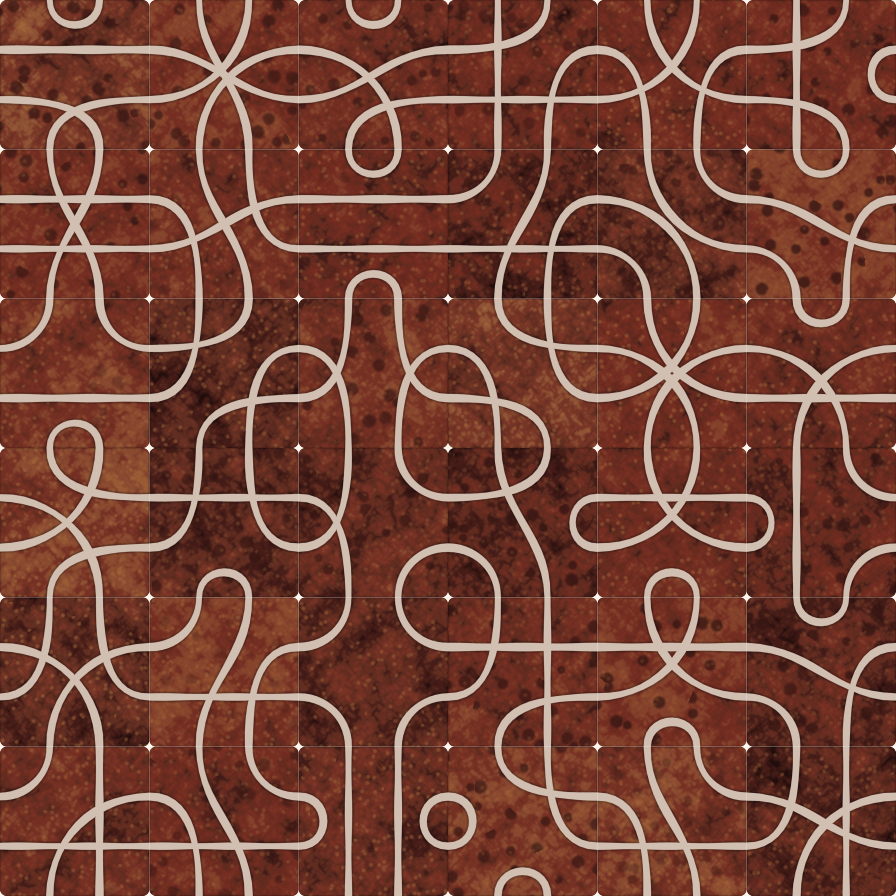
Write a Shadertoy shader that draws this pattern.

```glsl
const float TILES = 6.0;
const float SEED = 23.0;
const float HALF_WIDTH = 0.0245;     // strand, in tile units
const float WIDTH_WOBBLE = 0.0025;
const float CORNER_RADIUS = 0.045;
const float SEAM_WIDTH = 0.014;
const float GRAIN_STRENGTH = 1.15;
const float SPOT_SCALE = 7.0;
const float FLECK_SCALE = 21.0;
const int CURVE_STEPS = 14;

const vec3 SOOT = vec3(0.13, 0.05, 0.045);
const vec3 DARK = vec3(0.27, 0.11, 0.09);
const vec3 UMBER = vec3(0.38, 0.18, 0.13);
const vec3 RUST = vec3(0.47, 0.21, 0.15);
const vec3 TAN = vec3(0.56, 0.33, 0.21);
const vec3 OCHRE = vec3(0.64, 0.41, 0.23);
const vec3 CRIMSON = vec3(0.44, 0.13, 0.10);
const vec3 STRAND = vec3(0.82, 0.75, 0.70);
const vec3 GAP = vec3(0.98, 0.96, 0.93);

float hash(vec2 p) {
    vec3 q = fract(p.xyx * 0.1031);
    q += dot(q, q.yzx + 33.33);
    return fract((q.x + q.y) * q.z);
}

// Cellular noise: distance to the nearest point, and that point's random id
vec2 cellular(vec2 p) {
    vec2 cell = floor(p);
    vec2 nearest = vec2(9.0, 0.0);
    for (int y = -1; y <= 1; y++)
    for (int x = -1; x <= 1; x++) {
        vec2 c = cell + vec2(x, y);
        vec2 point = c + vec2(hash(c), hash(c + 57.0));
        float d = distance(p, point);
        if (d < nearest.x) nearest = vec2(d, hash(c + 113.0));
    }
    return nearest;
}

float grain(vec2 p) {
    float sum = 0.0, amplitude = 0.5, scale = 2.7;
    for (int i = 0; i < 4; i++) {
        vec2 q = p * scale + 0.3 * sin(p.yx * scale * 2.3 + float(i));
        sum += amplitude * (0.45 - cellular(q).x);
        amplitude *= 0.87;
        scale *= 2.15;
    }
    return sum;
}

vec3 rustRamp(float t) {
    vec3 c = mix(SOOT, DARK, smoothstep(-0.35, 0.05, t));
    c = mix(c, UMBER, smoothstep(0.05, 0.35, t));
    c = mix(c, RUST, smoothstep(0.35, 0.65, t));
    c = mix(c, TAN, smoothstep(0.65, 0.95, t));
    return mix(c, OCHRE, smoothstep(0.95, 1.3, t));
}

// Weathered surface, with its own tone and amount of wear per tile
vec3 surface(vec2 local, vec2 tile) {
    vec2 p = local + tile * 13.7;
    float wear = hash(tile + SEED + 31.0);
    float tone = mix(0.16, 0.82, hash(tile + SEED)) + GRAIN_STRENGTH * grain(p);
    tone += 0.07 * sin(p.x * 4.1 + 2.0 * sin(p.y * 3.3));
    vec3 color = rustRamp(tone);
    color = mix(color, CRIMSON, 0.45 * hash(tile + SEED + 71.0) * smoothstep(0.15, 0.5, tone));

    // Pitted spots with a softer rim
    vec2 spot = cellular(p * SPOT_SCALE);
    float radius = 0.36 * spot.y;
    float pit = (1.0 - smoothstep(radius * 0.6, radius + 0.06, spot.x)) * step(0.55, spot.y);
    color = mix(color, SOOT * 1.5, 0.75 * wear * pit);

    // Bright mineral flecks
    vec2 fleck = cellular(p * FLECK_SCALE);
    float glint = (1.0 - smoothstep(0.12, 0.42, fleck.x)) * step(0.72, fleck.y);
    return mix(color, OCHRE, 0.5 * glint * (1.0 - 0.6 * wear));
}

// Two ports per side; xy is position, zw is inward direction
vec4 port(int id) {
    int side = id / 2;
    float along = float(1 + id % 2) / 3.0;
    float far = (side == 1 || side == 2) ? 1.0 : 0.0;
    float inward = 1.0 - 2.0 * far;
    return side % 2 == 1 ? vec4(far, along, inward, 0.0) : vec4(along, far, 0.0, inward);
}

float segmentDistance(vec2 p, vec2 a, vec2 b) {
    vec2 ab = b - a;
    return distance(p, a + ab * clamp(dot(p - a, ab) / dot(ab, ab), 0.0, 1.0));
}

float curveDistance(vec2 p, vec4 a, vec4 b) {
    float sameSide = step(0.5, dot(a.zw, b.zw));
    float reach = distance(a.xy, b.xy) * mix(0.4, 0.667, sameSide);
    vec2 c1 = a.xy + a.zw * reach, c2 = b.xy + b.zw * reach;
    vec2 previous = a.xy;
    float d = 9.0;
    for (int i = 1; i <= CURVE_STEPS; i++) {
        float t = float(i) / float(CURVE_STEPS), s = 1.0 - t;
        vec2 next = s*s*s * a.xy + 3.0*s*s*t * c1 + 3.0*s*t*t * c2 + t*t*t * b.xy;
        d = min(d, segmentDistance(p, previous, next));
        previous = next;
    }
    return d;
}

// Shuffle the eight ports, then join them in pairs
float strandDistance(vec2 local, vec2 tile) {
    int order[8];
    for (int i = 0; i < 8; i++) order[i] = i;
    for (int i = 7; i > 0; i--) {
        int j = int(hash(tile + SEED + float(i) * 17.0) * float(i + 1));
        int swapped = order[i];
        order[i] = order[j];
        order[j] = swapped;
    }
    float d = 9.0;
    for (int i = 0; i < 8; i += 2)
        d = min(d, curveDistance(local, port(order[i]), port(order[i + 1])));
    return d;
}

void mainImage(out vec4 fragColor, in vec2 fragCoord) {
    vec2 p = fragCoord / iResolution.y * TILES;
    float pixel = TILES / iResolution.y;
    vec2 tile = floor(p), local = fract(p);
    vec2 edge = min(local, 1.0 - local);

    vec3 color = surface(local, tile);
    color *= mix(0.8, 1.0, smoothstep(0.0, SEAM_WIDTH, min(edge.x, edge.y)));

    // Strands over a thin shadow
    float wobble = WIDTH_WOBBLE * (sin(p.x * 13.0) + sin(p.y * 11.0 + 1.7));
    float d = strandDistance(local, tile) - HALF_WIDTH - wobble;
    color *= mix(0.72, 1.0, smoothstep(0.0, 0.02, d));
    color = mix(color, STRAND, 1.0 - smoothstep(-0.7 * pixel, 0.7 * pixel, d));

    // Gaps where rounded tile corners meet
    float gap = length(max(CORNER_RADIUS - edge, 0.0)) - CORNER_RADIUS;
    color = mix(color, GAP, smoothstep(-0.5 * pixel, 0.5 * pixel, gap));
    fragColor = vec4(color, 1.0);
}
```
